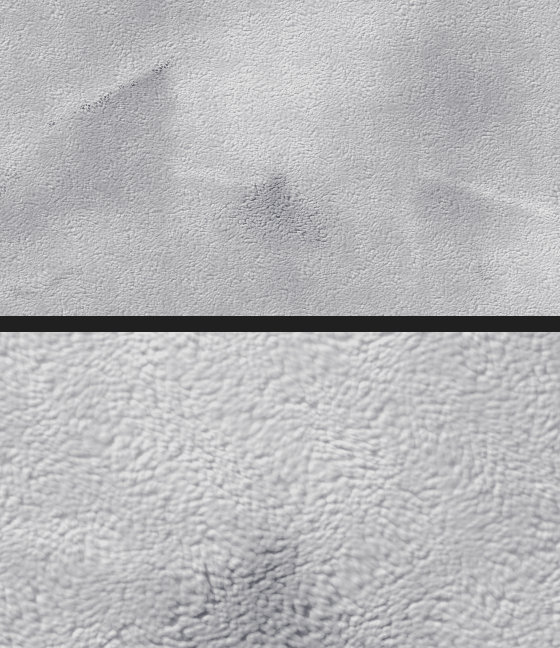
Top, the full canvas; bottom, a detail of the centre.
Give the GLSL for this texture, as a Shadertoy shader.

```glsl
// Worn grey plaster wall: fine embossed grain, cloudy stains and trowel strokes.

vec2 hash2(vec2 p) {
    vec3 q = fract(p.xyx * vec3(0.1031, 0.1030, 0.0973));
    q += dot(q, q.yzx + 33.33);
    return fract((q.xx + q.yz) * q.zy);
}

// Cellular noise: distance to the nearest scattered point
float cells(vec2 p) {
    vec2 id = floor(p), f = fract(p);
    float nearest = 4.0;
    for (int y = -1; y <= 1; y++)
        for (int x = -1; x <= 1; x++) {
            vec2 o = vec2(x, y);
            vec2 r = o + hash2(id + o + 50.0) - f;
            nearest = min(nearest, dot(r, r));
        }
    return sqrt(nearest);
}

// Layered sines, each layer turned and bent by the one before; about -1 to 1
float clouds(vec2 p) {
    float sum = 0.0, amp = 0.5;
    for (int i = 0; i < 6; i++) {
        p = mat2(1.38, 1.16, -1.16, 1.38) * p + 3.7;
        p += 0.7 * sin(p.yx * 0.9 + float(i));
        sum += amp * sin(p.x) * sin(p.y + 1.3);
        amp *= 0.72;
    }
    return sum;
}

// Soft elliptical stain
float stain(vec2 p, vec2 centre, vec2 radius, float angle) {
    float c = cos(angle), s = sin(angle);
    vec2 q = mat2(c, -s, s, c) * (p - centre) / radius;
    return exp(-dot(q, q));
}

// Soft trowel stroke between two points
float stroke(vec2 p, vec2 a, vec2 b, float width) {
    vec2 ab = b - a;
    float t = clamp(dot(p - a, ab) / dot(ab, ab), 0.0, 1.0);
    float d = length(p - a - ab * t) / width;
    return exp(-d * d);
}

// Surface height of the grain
float grain(vec2 p) {
    return -0.5 * cells(p * vec2(76.0, 100.0)) - 0.5 * cells(p * vec2(118.0, 150.0) + 9.0);
}

void mainImage(out vec4 fragColor, in vec2 fragCoord) {
    vec2 uv = fragCoord / iResolution.y;
    uv.x += 0.5 * (16.0 / 9.0 - iResolution.x / iResolution.y);

    // Ragged coordinates for the stains, bent ones for the grain
    vec2 ragged = uv + 0.030 * vec2(clouds(uv * 9.0), clouds(uv * 9.0 + 17.0));
    vec2 bent = uv + 0.005 * sin(uv.yx * vec2(47.0, 39.0) + 2.0 * sin(uv * 23.0));
    float mottle = clouds(uv * 13.0 + 4.0);
    float grit = clouds(uv * 42.0 + 8.0);

    // Broad tones
    float tone = 0.741 + 0.026 * clouds(uv * 2.2 + 1.0) + 0.026 * mottle + 0.026 * grit;
    tone += 0.060 * stain(ragged, vec2(0.80, 0.68), vec2(0.27, 0.34), 0.0);
    tone += 0.050 * stain(ragged, vec2(1.10, 0.92), vec2(0.22, 0.20), 0.0);
    tone += 0.035 * stain(ragged, vec2(0.28, 0.22), vec2(0.20, 0.10), 0.4);
    tone += 0.065 * stain(ragged, vec2(1.73, 0.17), vec2(0.16, 0.16), 0.0);
    tone -= 0.060 * stain(ragged, vec2(0.45, 0.92), vec2(0.20, 0.13), 0.5);
    tone -= 0.075 * stain(ragged, vec2(1.45, 0.70), vec2(0.24, 0.20), -0.5);
    tone -= 0.055 * stain(ragged, vec2(0.85, 0.10), vec2(0.24, 0.12), 0.0);
    tone -= 0.055 * stain(ragged, vec2(0.10, 0.32), vec2(0.32, 0.09), 0.5);

    // Dark worn patch below the centre
    float worn = stain(ragged, vec2(0.86, 0.34), vec2(0.13, 0.10), 0.3);
    worn += 0.6 * stain(ragged, vec2(0.87, 0.41), vec2(0.035, 0.04), 0.0);
    worn += 0.5 * stain(ragged, vec2(1.00, 0.29), vec2(0.10, 0.06), -0.4);
    worn += 0.5 * stain(ragged, vec2(1.52, 0.14), vec2(0.03, 0.02), -0.4);
    tone -= 0.100 * worn;

    // Shaded wedge under a slanted trowel edge, ending at an upright one
    float below = dot(uv - vec2(0.15, 0.602), vec2(0.456, -0.89)) + 0.3 * (ragged.y - uv.y);
    float span = smoothstep(0.08, 0.40, ragged.x) * (1.0 - smoothstep(0.51, 0.60, ragged.x));
    tone -= 0.120 * span * smoothstep(-0.008, 0.020, below) * exp(-3.6 * max(below, 0.0));
    tone += 0.035 * stroke(ragged, vec2(0.0, 0.50), vec2(0.46, 0.81), 0.05);
    float edge = stroke(uv, vec2(0.16, 0.605), vec2(0.55, 0.803), 0.010 + 0.006 * mottle);
    edge += 0.7 * stroke(ragged, vec2(0.0, 0.40), vec2(0.05, 0.45), 0.020);
    edge += 0.35 * stroke(ragged, vec2(0.28, 0.64), vec2(0.55, 0.78), 0.030);

    // Light strokes and the grey triangle at the right
    tone -= 0.070 * stain(ragged, vec2(1.42, 0.37), vec2(0.15, 0.07), -0.3);
    float streak = stroke(uv + 0.15 * (ragged - uv), vec2(1.34, 0.455), vec2(1.74, 0.33), 0.015);
    tone += 0.060 * streak * (0.8 + 0.5 * mottle);
    tone += 0.035 * stroke(ragged, vec2(1.29, 0.46), vec2(1.30, 0.10), 0.025);
    tone += 0.040 * stroke(ragged, vec2(0.58, 0.46), vec2(0.84, 0.43), 0.018);
    tone -= 0.055 * stroke(ragged, vec2(0.05, 0.06), vec2(0.25, 0.14), 0.014);

    // Embossed grain lit from the upper left, with dark pits in worn places
    float height = grain(bent);
    float relief = height - grain(bent + vec2(-0.0024, 0.0032));
    float pits = smoothstep(0.48, 0.75, -height + 0.06 * grit);
    float rough = max(0.9 + 0.3 * mottle + 0.25 * grit + 0.4 * worn, 0.3);
    tone += 0.29 * rough * relief;
    tone -= pits * (0.065 * rough + 0.09 * min(worn, 1.0));

    // Scattered dark specks, thickest along the edges and in the worn patch
    float speck = 1.0 - smoothstep(0.18, 0.48, cells(bent * vec2(95.0, 125.0) + 31.0));
    tone -= 0.24 * speck * edge * smoothstep(-0.25, 0.25, grit + 0.5 * mottle);
    tone -= speck * (0.022 + 0.05 * min(worn, 1.0)) * smoothstep(-0.2, 0.5, grit);

    // Darker paint is slightly bluer
    tone = clamp(tone, 0.36, 0.88);
    vec3 plaster = vec3(tone) + vec3(0.0, 0.002, 0.08) * (0.86 - tone);
    fragColor = vec4(plaster, 1.0);
}
```
